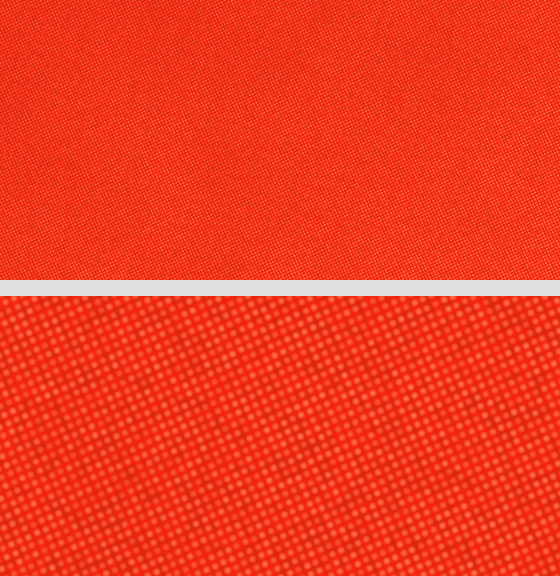
Top, the full canvas; bottom, a detail of the centre.
This texture is drawn by a WebGL 1 fragment shader. Its source:

```glsl
precision highp float;
// Red cloth printed with a fine, tilted grid of soft orange dots.

uniform vec2 u_resolution;

#define DOTS_DOWN 90.0
#define TILT 0.42
#define DOT_RADIUS 0.30
#define DOT_SOFTNESS 0.26
#define JITTER 0.10
#define DOT_FADE 0.45
#define MOTTLE 0.16
#define DARK_RED vec3(0.870, 0.145, 0.048)
#define BRIGHT_RED vec3(0.945, 0.138, 0.050)
#define DOT_ORANGE vec3(0.995, 0.440, 0.305)

float hash(vec2 p) {
  vec3 q = fract(vec3(p.xyx) * 0.1031);
  q += dot(q, q.yzx + 33.33);
  return fract((q.x + q.y) * q.z);
}

float valueNoise(vec2 p) {
  vec2 cell = floor(p);
  vec2 f = fract(p);
  f = f * f * (3.0 - 2.0 * f);
  float low = mix(hash(cell), hash(cell + vec2(1.0, 0.0)), f.x);
  float high = mix(hash(cell + vec2(0.0, 1.0)), hash(cell + vec2(1.0)), f.x);
  return mix(low, high, f.y);
}

// Coverage of the nearest dots, each with its own offset and strength
float dotCoverage(vec2 grid, float pixel) {
  vec2 cell = floor(grid);
  float soft = max(DOT_SOFTNESS, 0.75 * pixel);
  float coverage = 0.0;
  for (int y = -1; y <= 1; y++) {
    for (int x = -1; x <= 1; x++) {
      vec2 id = cell + vec2(float(x), float(y));
      vec2 offset = vec2(hash(id + 17.0), hash(id + 59.0)) - 0.5;
      float d = length(grid - id - 0.5 - JITTER * offset);
      float strength = 1.0 - DOT_FADE * hash(id + 101.0);
      float shape = 1.0 - smoothstep(DOT_RADIUS - soft, DOT_RADIUS + soft, d);
      coverage = max(coverage, strength * shape);
    }
  }
  return coverage;
}

void main() {
  vec2 uv = gl_FragCoord.xy / u_resolution.y;
  float c = cos(TILT);
  float s = sin(TILT);
  vec2 grid = mat2(c, -s, s, c) * uv * DOTS_DOWN + 200.0;
  float pixel = DOTS_DOWN / u_resolution.y;

  // Uneven red ground, brighter in the halo around each dot
  float ink = dotCoverage(grid, pixel);
  float grain = valueNoise(grid * 1.3 + 40.0);
  float glow = smoothstep(0.15, 0.75, grain + 0.6 * ink);
  vec3 color = mix(DARK_RED, BRIGHT_RED, glow);

  // Dots grow a little stronger toward the lower right, with broad mottling
  float slope = 0.10 * (uv.x - 1.0) - 0.16 * (uv.y - 0.5);
  float blotch = MOTTLE * (valueNoise(uv * 5.0 + 9.0) - 0.5);
  float tone = slope + blotch;
  color = mix(color, DOT_ORANGE, clamp(ink * (1.0 + tone), 0.0, 1.0));
  color *= 1.0 + 0.08 * tone;

  gl_FragColor = vec4(color, 1.0);
}
```
